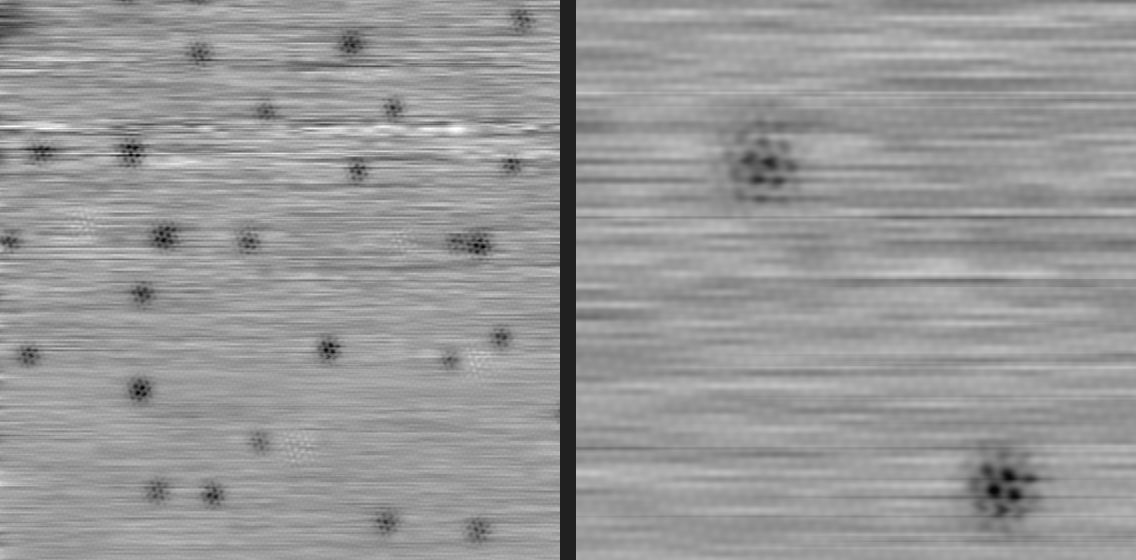
Left: the whole. Right: its middle third, enlarged.
Reproduce this texture procedurally as a Shadertoy shader.

```glsl
// Grey scanning-probe surface: fine horizontal scan streaks over a faint atomic
// lattice, with scattered dark pits and pale patches. Streaks are stretched value
// noise; pits and patches are lattice-modulated blobs on jittered grids.

const float BASE_GREY = 0.615;
const float SCAN_ROWS = 270.0;
const float LATTICE_PERIOD = 0.0115;
const float TAU = 6.28318;

float hash(vec2 p) {
    vec3 q = fract(vec3(p.xyx) * 0.1031);
    q += dot(q, q.yzx + 33.33);
    return fract((q.x + q.y) * q.z);
}

// Smooth value noise from -1 to 1.
float noise(vec2 p) {
    vec2 cell = floor(p);
    vec2 f = fract(p);
    f = f * f * (3.0 - 2.0 * f);
    float low = mix(hash(cell), hash(cell + vec2(1, 0)), f.x);
    float high = mix(hash(cell + vec2(0, 1)), hash(cell + vec2(1, 1)), f.x);
    return 2.0 * mix(low, high, f.y) - 1.0;
}

float bell(float d, float width) {
    return exp(-d * d / (width * width));
}

// Three crossed waves, about -0.5 to 1.
float lattice(vec2 uv, float period) {
    float sum = 0.0;
    for (int i = 0; i < 3; i++) {
        float angle = 0.3 + TAU * float(i) / 6.0;
        sum += cos(TAU * dot(uv, vec2(cos(angle), sin(angle))) / period);
    }
    return sum / 3.0;
}

// Sum of soft blobs, one at most in each cell of a jittered grid.
float blobs(vec2 uv, float cells, float share, float radius, float seed) {
    vec2 home = floor(uv * cells);
    float sum = 0.0;
    for (int y = -1; y <= 1; y++) {
        for (int x = -1; x <= 1; x++) {
            vec2 cell = home + vec2(x, y);
            vec2 key = cell + seed;
            vec2 jitter = vec2(hash(key + 17.3), hash(key + 41.7));
            vec2 center = (cell + 0.1 + 0.8 * jitter) / cells;
            float present = step(hash(key), share);
            float strength = mix(0.4, 1.0, hash(key + 73.1));
            float size = radius * mix(0.85, 1.15, hash(key + 91.9));
            sum += present * strength * bell(length(uv - center), size);
        }
    }
    return sum;
}

// Scan noise, from short flecks to whole rows.
float streaks(vec2 uv) {
    float row = uv.y * SCAN_ROWS;
    float sum = 0.075 * noise(vec2(uv.x * 9.0, row));
    sum += 0.055 * noise(vec2(uv.x * 38.0 + 50.0, row + 311.0));
    sum += 0.050 * noise(vec2(uv.x * 3.0 + 20.0, row * 0.45 + 87.0));
    sum += 0.035 * noise(vec2(7.5, row + 160.0));
    return sum;
}

// Sparse long lines, pale or dark, that fade along the row.
float scratches(vec2 uv) {
    float n = noise(vec2(uv.x * 1.7 + 130.0, uv.y * SCAN_ROWS + 530.0));
    return sign(n) * smoothstep(0.72, 0.95, abs(n));
}

// Scan instability: calm below, rougher above, with disturbed bands.
float unrest(float y) {
    float level = mix(0.65, 1.15, smoothstep(0.3, 0.65, y));
    level += 0.25 * noise(vec2(3.0, y * 16.0));
    level += 2.1 * bell(y - 0.772, 0.014);
    level += 0.8 * bell(y - 0.725, 0.020);
    return level + 0.5 * bell(y - 0.885, 0.018);
}

void mainImage(out vec4 fragColor, in vec2 fragCoord) {
    vec2 uv = fragCoord / iResolution.xy;
    float rough = unrest(uv.y);

    // Scan lines and the weak atomic weave.
    float grey = BASE_GREY + rough * streaks(uv);
    grey += 0.07 * rough * scratches(uv);
    grey += 0.018 * lattice(uv, 0.0085);
    grey += 0.02 * noise(uv * 7.0 + 60.0);

    // Pits and pale patches, shifted a little from row to row.
    float rowShift = 0.0015 * noise(vec2(11.0, uv.y * SCAN_ROWS));
    vec2 shifted = uv + vec2(rowShift, 0.0);
    float atoms = lattice(shifted, LATTICE_PERIOD);
    grey -= 0.50 * blobs(shifted, 6.0, 0.72, 0.021, 5.0) * (0.9 + 0.5 * atoms);
    grey += 0.10 * blobs(shifted, 4.0, 0.55, 0.032, 140.0) * (0.6 + 1.2 * atoms);

    // Ragged left edge and shaded upper corner.
    grey += 0.13 * exp(-uv.x / 0.012) * noise(vec2(2.0, uv.y * 110.0));
    grey -= 0.28 * bell(length((uv - vec2(0.0, 0.97)) * vec2(1.0, 1.3)), 0.06);

    fragColor = vec4(vec3(clamp(grey, 0.03, 1.0)), 1.0);
}
```
